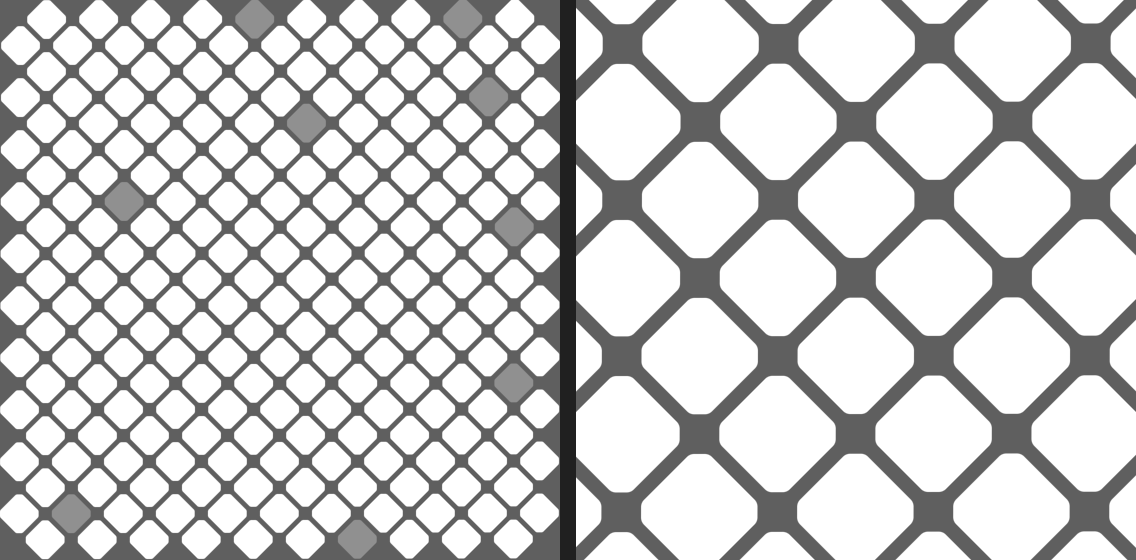
Left, the full canvas; right, a detail of the centre.
This pattern is drawn by a three.js fragment shader. Its source:

```glsl
varying vec2 vUv;

float hash(vec2 p) {
  return fract(sin(dot(p, vec2(12.9898, 78.233))) * 43758.5453);
}

float smoothMax(float a, float b, float k) {
  float h = max(k - abs(a - b), 0.0);
  return max(a, b) + h * h / (4.0 * k);
}

// Diamond with clipped, slightly softened corners
float clippedDiamond(vec2 p) {
  p = abs(p);
  float sides = (p.x + p.y - 0.434) * 0.7071;
  float tips = max(p.x, p.y) - 0.373;
  return smoothMax(sides, tips, 0.02);
}

// Centre of the nearest cell in two interleaved square grids
vec2 nearestCell(vec2 p) {
  vec2 a = vec2(floor(p.x) + 0.5, floor(p.y + 0.5));
  vec2 b = vec2(floor(p.x + 0.5), floor(p.y) + 0.5);
  vec2 da = abs(p - a);
  vec2 db = abs(p - b);
  return da.x + da.y < db.x + db.y ? a : b;
}

// Random cell from 21 rows holding 10 and 11 cells in turn
vec2 randomCell(float seed) {
  float row = floor(21.0 * hash(vec2(seed, 1.7)));
  float odd = mod(row, 2.0);
  float column = floor((10.0 + odd) * hash(vec2(seed, 5.3)));
  return vec2(column - 4.5 - 0.5 * odd, 0.5 * row - 5.0);
}

void main() {
  // Slightly sheared lattice, one unit per repeat
  float pitch = 0.0929;
  vec2 p = (vUv - vec2(0.5, 0.5013)) / pitch;
  p -= vec2(0.0028, 0.0016) * p.yx;
  vec2 cell = nearestCell(p);

  // A few shaded cells among the white ones
  vec3 fill = vec3(1.0);
  for (int i = 0; i < 9; i++) {
    vec2 offset = abs(cell - randomCell(float(i) + 1.0));
    if (max(offset.x, offset.y) < 0.1) fill = vec3(0.565);
  }

  // Cells over the grey mesh, limited to the finished border
  float blur = 0.75 * fwidth(vUv.x) / pitch;
  float inside = 1.0 - smoothstep(-blur, blur, clippedDiamond(p - cell));
  inside *= step(max(abs(cell.x), abs(cell.y)), 5.1);
  gl_FragColor = vec4(mix(vec3(0.373), fill, inside), 1.0);
}
```
